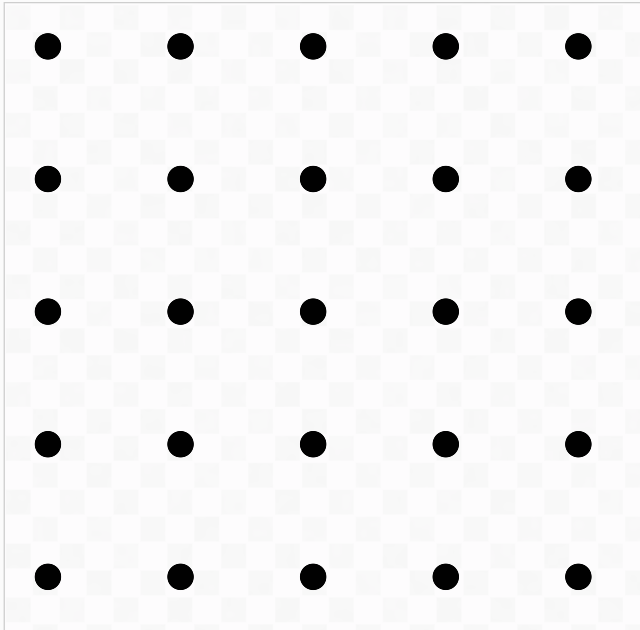
This pattern is drawn by a Shadertoy shader. Its source:

```glsl
float hash(vec2 p) {
    return fract(sin(dot(p, vec2(127.1, 311.7))) * 43758.5);
}

float valueNoise(vec2 p) {
    vec2 i = floor(p), f = fract(p);
    f = f * f * (3.0 - 2.0 * f);
    return mix(mix(hash(i), hash(i + vec2(1, 0)), f.x),
               mix(hash(i + vec2(0, 1)), hash(i + vec2(1, 1)), f.x), f.y);
}

// Faint checkerboard with soft, slightly uneven tiles
float checkerTile(vec2 p, float pixel) {
    vec2 grid = (p - vec2(0.0076, 0.0065)) / 0.04206;
    vec2 cell = floor(grid);
    vec2 toEdge = 0.5 - abs(fract(grid) - 0.5);
    float soft = 0.04 + pixel / 0.04206;
    float inside = smoothstep(0.0, soft, min(toEdge.x, toEdge.y));
    float isGrey = 1.0 - mod(cell.x + cell.y, 2.0);
    float wear = 0.65 + 0.25 * hash(cell) + 0.3 * valueNoise(grid * 3.0);
    return isGrey * inside * wear;
}

// Square lattice of round dots
float dotDistance(vec2 p) {
    vec2 offset = mod(p - vec2(0.0749, 0.0725) + 0.1036, 0.2072) - 0.1036;
    return length(offset) - 0.0207;
}

// Thin rule along the left and top sides, meeting at a corner
float frameDistance(vec2 p) {
    vec2 q = p - vec2(0.0065, 0.0043);
    return abs(min(q.x, q.y)) - 0.0009;
}

float coverage(float distance, float pixel) {
    return smoothstep(0.5 * pixel, -0.5 * pixel, distance);
}

void mainImage(out vec4 fragColor, in vec2 fragCoord) {
    // Width spans 0 to 1, with y measured down from the top edge
    float pixel = 1.0 / iResolution.x;
    vec2 p = vec2(fragCoord.x, iResolution.y - fragCoord.y) * pixel;

    vec3 paper = vec3(0.994, 0.990, 0.994);
    vec3 color = mix(paper, vec3(0.971), checkerTile(p, pixel));

    // Plain margin outside the rule
    float margin = coverage(min(p.x - 0.0065, p.y - 0.0043), pixel);
    color = mix(color, vec3(0.985), margin);
    color = mix(color, vec3(0.79), coverage(frameDistance(p), pixel));
    color = mix(color, vec3(0.004), coverage(dotDistance(p), pixel));

    fragColor = vec4(color, 1.0);
}
```
